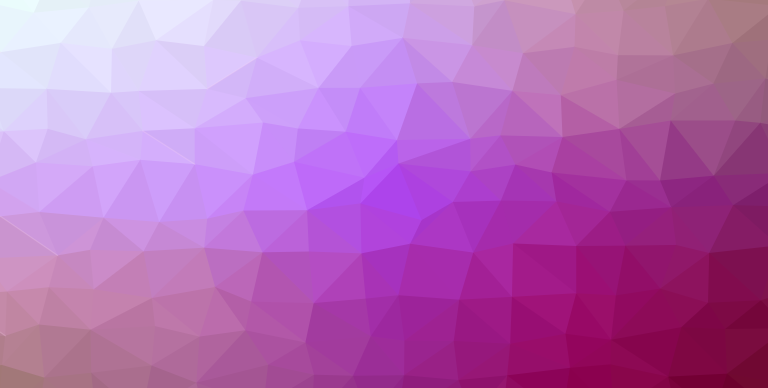
This background is drawn by a Shadertoy shader. Its source:

```glsl
// Low-poly backdrop: flat triangles fading from icy white through violet to dark crimson.

#define GRID vec2(14.8, 9.5)        // mesh cells across the canvas
#define GRID_SHIFT vec2(-0.1, 0.32) // mesh offset, in cells
#define JITTER 0.54                 // vertex scatter, in cells
#define TONE_VARIATION 0.035        // brightness spread between facets
#define SEAM_CHANCE 0.035           // share of cells with a pale seam
#define SEAM_STRENGTH 0.22

vec2 hash2(vec2 p) {
    vec3 q = fract(p.xyx * vec3(0.1031, 0.1030, 0.0973));
    q += dot(q, q.yzx + 33.33);
    return fract((q.xx + q.yz) * q.zy);
}

// Five evenly spaced colours, blended along x.
vec3 ramp(float x, vec3 a, vec3 b, vec3 c, vec3 d, vec3 e) {
    float t = clamp(x, 0.0, 1.0) * 4.0;
    vec3 left = mix(mix(a, b, min(t, 1.0)), c, clamp(t - 1.0, 0.0, 1.0));
    return mix(mix(left, d, clamp(t - 2.0, 0.0, 1.0)), e, clamp(t - 3.0, 0.0, 1.0));
}

// Smooth colour field sampled by the facets.
vec3 palette(vec2 uv) {
    vec3 bottom = ramp(uv.x, vec3(0.63, 0.47, 0.46), vec3(0.66, 0.39, 0.58),
        vec3(0.58, 0.16, 0.55), vec3(0.56, 0.00, 0.32), vec3(0.42, 0.02, 0.17));
    vec3 lower = ramp(uv.x, vec3(0.79, 0.55, 0.69), vec3(0.76, 0.47, 0.69),
        vec3(0.65, 0.18, 0.69), vec3(0.63, 0.06, 0.46), vec3(0.48, 0.05, 0.26));
    vec3 middle = ramp(uv.x, vec3(0.82, 0.64, 0.95), vec3(0.79, 0.58, 0.98),
        vec3(0.69, 0.28, 0.95), vec3(0.64, 0.17, 0.63), vec3(0.50, 0.13, 0.43));
    vec3 upper = ramp(uv.x, vec3(0.88, 0.88, 0.99), vec3(0.86, 0.77, 0.99),
        vec3(0.76, 0.52, 0.98), vec3(0.74, 0.45, 0.67), vec3(0.59, 0.38, 0.50));
    vec3 top = ramp(uv.x, vec3(0.92, 0.99, 0.99), vec3(0.90, 0.90, 0.98),
        vec3(0.83, 0.70, 0.97), vec3(0.77, 0.56, 0.68), vec3(0.64, 0.48, 0.47));
    return ramp(uv.y, bottom, lower, middle, upper, top);
}

// Scattered mesh vertex, in canvas heights.
vec2 vertex(vec2 id, float aspect) {
    vec2 cell = id + GRID_SHIFT + (hash2(id + 17.0) - 0.5) * JITTER;
    return cell / GRID * vec2(aspect, 1.0);
}

// Signed distance to the line a-b, positive on its left.
float edgeSide(vec2 p, vec2 a, vec2 b) {
    vec2 e = b - a, q = p - a;
    return (e.x * q.y - e.y * q.x) / length(e);
}

float segmentDistance(vec2 p, vec2 a, vec2 b) {
    vec2 e = b - a, q = p - a;
    return length(q - e * clamp(dot(q, e) / dot(e, e), 0.0, 1.0));
}

// Facet colour times coverage in rgb, coverage in a.
vec4 facet(vec2 p, vec2 a, vec2 b, vec2 c, float tone, float aspect, float pixel) {
    float inside = min(edgeSide(p, a, b), min(edgeSide(p, b, c), edgeSide(p, c, a)));
    float coverage = clamp(inside / pixel + 0.5, 0.0, 1.0);
    vec2 center = (a + b + c) / 3.0;
    vec3 color = palette(center / vec2(aspect, 1.0)) + (tone - 0.5) * TONE_VARIATION;
    return vec4(color, 1.0) * coverage;
}

void mainImage(out vec4 fragColor, in vec2 fragCoord) {
    float aspect = iResolution.x / iResolution.y;
    float pixel = 1.0 / iResolution.y;
    vec2 uv = fragCoord / iResolution.xy;
    vec2 p = uv * vec2(aspect, 1.0);
    vec2 home = floor(uv * GRID - GRID_SHIFT);
    vec4 sum = vec4(0.0);
    float seam = 0.0;

    // Each nearby cell is a quad, split along its shorter diagonal.
    for (int j = -1; j <= 1; j++) {
        for (int i = -1; i <= 1; i++) {
            vec2 id = home + vec2(i, j);
            vec2 a = vertex(id, aspect);
            vec2 b = vertex(id + vec2(1.0, 0.0), aspect);
            vec2 c = vertex(id + vec2(1.0, 1.0), aspect);
            vec2 d = vertex(id + vec2(0.0, 1.0), aspect);
            if (distance(b, d) < distance(a, c)) {
                vec2 first = a;
                a = b; b = c; c = d; d = first;
            }
            vec2 tone = hash2(id + 61.0);
            sum += facet(p, a, b, c, tone.x, aspect, pixel);
            sum += facet(p, a, c, d, tone.y, aspect, pixel);

            // Rare hairline seams
            float chosen = step(hash2(id + 93.0).x, SEAM_CHANCE);
            float line = 1.0 - smoothstep(0.0, 0.0015 + pixel * 0.6, segmentDistance(p, a, c));
            seam = max(seam, chosen * line);
        }
    }

    vec3 color = sum.rgb / max(sum.a, 0.001);
    color = mix(color, vec3(1.0, 0.85, 0.95), seam * SEAM_STRENGTH);
    fragColor = vec4(clamp(color, 0.0, 1.0), 1.0);
}
```
